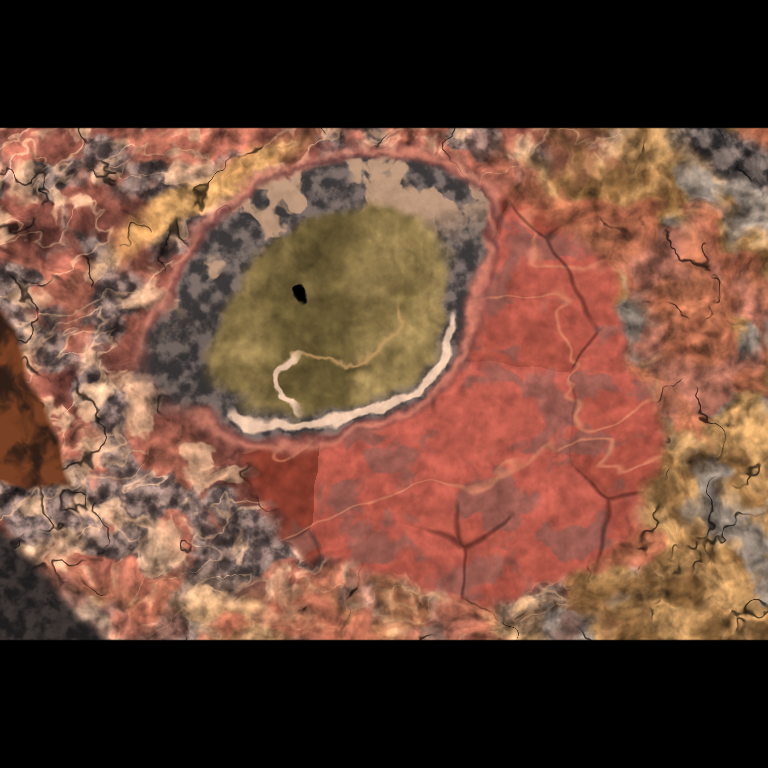
Reproduce this texture procedurally as a WebGL 2 fragment shader.

```glsl
#version 300 es
precision highp float;
// Broken jasper: an olive nodule with slate rim and white vein, set in faceted
// red stone and mottled ochre rock, between two black bands.
// Warped noise gives the mottling, cells the facets, ellipses the large shapes.
uniform vec2 u_resolution;
out vec4 fragColor;

float hash(vec2 p) { return fract(sin(dot(p, vec2(127.1, 311.7))) * 43758.5453); }

float noise(vec2 p) {
    vec2 i = floor(p), f = fract(p);
    f = f * f * (3.0 - 2.0 * f);
    return mix(mix(hash(i), hash(i + vec2(1, 0)), f.x),
               mix(hash(i + vec2(0, 1)), hash(i + 1.0), f.x), f.y);
}

float fbm(vec2 p) {
    float sum = 0.0, amp = 0.533;
    for (int i = 0; i < 4; i++, amp *= 0.5) {
        sum += amp * noise(p);
        p = mat2(1.6, 1.2, -1.2, 1.6) * p + 7.3;
    }
    return sum;
}

vec2 warp(vec2 p) { return vec2(fbm(p), fbm(p + 31.0)) - 0.5; }

// Thin line along the middle level of the noise
float vein(vec2 p, float width) { return 1.0 - smoothstep(0.0, width, abs(fbm(p) - 0.5)); }

float inside(float d, float blur) { return smoothstep(blur, -blur, d); }

mat2 rotation(float a) { return mat2(cos(a), -sin(a), sin(a), cos(a)); }

// Approximate signed distance to an ellipse turned by angle a
float ellipse(vec2 p, vec2 centre, vec2 radii, float a) {
    return (length(rotation(a) * (p - centre) / radii) - 1.0) * min(radii.x, radii.y);
}

// Cell facets: x = tilted brightness, y = distance to the cell border
vec2 facets(vec2 p) {
    float near = 9.0, second = 9.0, tone = 0.0;
    for (int k = 0; k < 9; k++) {
        vec2 cell = floor(p) + vec2(k % 3 - 1, k / 3 - 1);
        vec2 d = p - cell - vec2(hash(cell), hash(cell + 19.0));
        float r = length(d);
        second = min(second, max(r, near));
        if (r < near) tone = hash(cell + 41.0) + 0.5 * dot(d, vec2(hash(cell + 5.0) - 0.5, 0.8));
        near = min(near, r);
    }
    return vec2(tone, second - near);
}

void main() {
    vec2 uv = gl_FragCoord.xy / u_resolution;
    vec2 soft = uv + 0.05 * warp(uv * 8.0), p = soft + 0.03 * warp(uv * 30.0);
    float coarse = fbm(p * 10.0), medium = fbm(p * 26.0 + 3.0), fine = fbm(uv * 75.0);
    float relief = fbm(p * 32.0) - fbm(p * 32.0 + vec2(-0.25, 0.3));

    // Mottled red, slate and cream rock
    vec3 slate = mix(vec3(0.27, 0.25, 0.25), vec3(0.55, 0.48, 0.45), smoothstep(0.3, 0.7, fine));
    vec3 cream = vec3(0.85, 0.67, 0.53);
    vec3 col = mix(vec3(0.47, 0.27, 0.23), vec3(0.71, 0.42, 0.34), smoothstep(0.35, 0.6, coarse));
    col = mix(col, slate, 0.85 * smoothstep(0.49, 0.6, fbm(p * 13.0 + 17.0)));
    col = mix(col, cream, 0.8 * smoothstep(0.54, 0.68, medium));
    col = mix(col, cream, 0.6 * vein(rotation(0.5) * p * vec2(9, 20), 0.025));

    // Ochre rock on the right and along the lower edge
    vec3 ochre = mix(vec3(0.49, 0.35, 0.21), vec3(0.74, 0.56, 0.36), smoothstep(0.32, 0.62, medium));
    ochre = mix(ochre, vec3(0.56, 0.5, 0.45), smoothstep(0.48, 0.62, fbm(p * 12.0 + 80.0)));
    ochre = mix(ochre, vec3(0.65, 0.35, 0.27), 0.7 * smoothstep(0.55, 0.65, coarse));
    float right = smoothstep(0.66, 0.76, p.x + 0.3 * (coarse - 0.5));
    col = mix(col, ochre, max(right, 0.55 * smoothstep(0.29, 0.19, p.y)));

    // Yellow streak, slate corner, relief and pits
    float streak = ellipse(p, vec2(0.26, 0.74), vec2(0.14, 0.02), 0.48);
    col = mix(col, vec3(0.85, 0.63, 0.38), 0.85 * inside(streak, 0.008));
    col = mix(col, slate * 0.8, inside(ellipse(p, vec2(0.96, 0.8), vec2(0.08, 0.03), -0.3), 0.01));
    col *= 1.0 + 1.3 * relief + 0.7 * (fine - 0.5);
    col *= 1.0 - 0.65 * vein(p * 11.0 + 44.0, 0.018) * smoothstep(0.4, 0.6, medium);

    // Red jasper with flat facets, cracks and pale seams
    float jasper = min(ellipse(p, vec2(0.59, 0.42), vec2(0.27, 0.19), 0.0),
                       ellipse(p, vec2(0.71, 0.57), vec2(0.1, 0.18), 0.25));
    vec2 facet = facets(soft * vec2(6.5, 5.5) + 2.0);
    vec3 red = mix(vec3(0.54, 0.24, 0.18), vec3(0.75, 0.37, 0.31), smoothstep(0.0, 1.0, facet.x));
    red = mix(red, vec3(0.5, 0.36, 0.33), 0.55 * smoothstep(0.53, 0.65, medium));
    red = mix(red, vec3(0.84, 0.53, 0.4), 0.65 * vein(rotation(0.35) * soft * vec2(4, 10) + 6.0, 0.02));
    red *= 1.0 - 0.35 * smoothstep(0.05, 0.0, facet.y) * smoothstep(0.4, 0.6, coarse);
    col = mix(col, red * (1.0 + 0.4 * relief + 0.35 * (fine - 0.5)), inside(jasper, 0.01));

    // Nodule: pink bands, slate rim, olive core
    vec2 heart = vec2(0.435, 0.595);
    float nodule = ellipse(p, heart, vec2(0.165, 0.115), 0.5);
    float low = dot(uv - heart, vec2(0.4, -0.92));
    float rim = 0.026 + 0.035 * smoothstep(0.03, -0.07, low);
    vec3 pink = mix(vec3(0.49, 0.29, 0.27), vec3(0.8, 0.5, 0.42), 0.5 + 0.5 * sin(nodule * 330.0 + 5.0 * coarse));
    col = mix(col, pink * (0.8 + 0.4 * fine), 0.8 * inside(nodule - rim - 0.017, 0.008));
    float patches = smoothstep(0.0, -0.08, low) * smoothstep(0.52, 0.62, medium);
    col = mix(col, mix(slate * 0.9, cream, 0.75 * patches), inside(nodule - rim, 0.006));
    col = mix(col, slate * 0.8, inside(ellipse(p, vec2(0.26, 0.54), vec2(0.07, 0.06), 0.0), 0.02));
    vec3 olive = mix(vec3(0.4, 0.34, 0.2), vec3(0.62, 0.52, 0.33), smoothstep(0.3, 0.68, coarse));
    col = mix(col, olive * (1.0 + 0.5 * relief + 0.4 * (fine - 0.5)), inside(nodule, 0.009));

    // White vein with its hook, thin inner arc and a pit
    float width = 0.003 + 0.007 * noise(uv * 17.0 + 4.0);
    float line = inside(abs(nodule - 0.012) - width, 0.0025) * smoothstep(0.055, 0.075, low);
    float hook = abs(ellipse(p, vec2(0.378, 0.505), vec2(0.024, 0.032), 0.2));
    line = max(line, inside(hook - 0.004, 0.002) * smoothstep(0.4, 0.38, uv.x));
    col = mix(col, vec3(0.92, 0.77, 0.66) * (0.85 + 0.3 * fine), line);
    float arc = inside(abs(nodule + 0.055) - 0.002, 0.002) * smoothstep(0.02, 0.04, low);
    col = mix(col, vec3(0.78, 0.61, 0.4), 0.75 * arc);
    col *= smoothstep(0.006, 0.011, length(p - vec2(0.388, 0.613)));

    // Shadowed slabs on the left
    float slab = max(dot(soft - vec2(0, 0.61), vec2(0.92, 0.39)), 0.37 - p.y);
    vec3 brown = mix(vec3(0.19, 0.12, 0.09), vec3(0.47, 0.25, 0.14), smoothstep(0.4, 0.65, medium));
    col = mix(col, brown, inside(slab, 0.006));
    col = mix(col, slate * 0.45, inside(dot(soft - vec2(0, 0.3), vec2(0.69, 0.72)), 0.01));

    // Black bands above and below
    col *= inside(abs(uv.y - 0.5) - 1.0 / 3.0, 1.0 / u_resolution.y);
    fragColor = vec4(clamp(col, 0.0, 1.0), 1.0);
}
```
